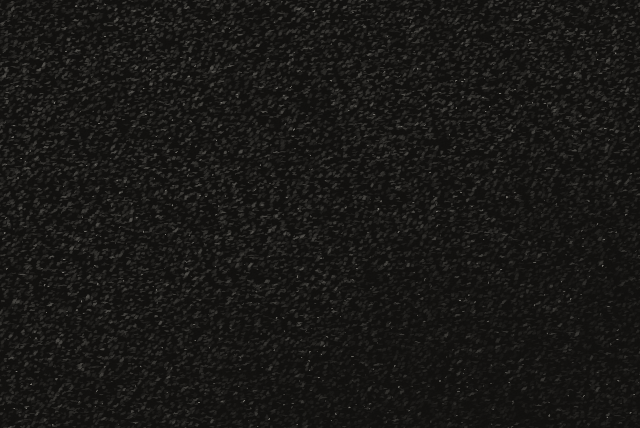
A Shadertoy shader for this texture:

```glsl
// Black pebbled surface lit at a grazing angle: small slanted flecks on near-black.
// Three layers of jittered cellular flecks (grain, glints, specks) are combined,
// and layered sines ruffle their outlines and vary the broad light.

const vec3 BASE_COLOR = vec3(0.069, 0.066, 0.060);
const vec3 FLECK_TINT = vec3(1.0, 0.985, 0.94);
const float SLANT = 0.44;

vec2 hash2(vec2 cell, float seed) {
    vec3 h = fract(vec3(cell.xyx + seed * 17.3) * vec3(0.1031, 0.1030, 0.0973));
    h += dot(h, h.yzx + 33.33);
    return fract((h.xx + h.yz) * h.zy);
}

vec2 rotate(vec2 p, float angle) {
    float c = cos(angle), s = sin(angle);
    return vec2(c * p.x + s * p.y, c * p.y - s * p.x);
}

// Small wobble that breaks up the smooth outlines
vec2 ruffle(vec2 p, float amount) {
    vec2 w = sin(p.yx * vec2(410.0, 530.0) + 2.0 * sin(p.xy * vec2(173.0, 211.0)));
    w += 0.6 * sin(p.yx * vec2(870.0, 790.0) + p.xy * 340.0);
    return p + amount * w;
}

// Brightest fleck covering p; radius is a share of the cell size
float flecks(vec2 p, vec2 cellSize, vec2 radius, float density,
             vec2 strength, float seed) {
    vec2 grid = p / cellSize;
    vec2 home = floor(grid);
    float light = 0.0;
    for (int y = -1; y <= 1; y++) {
        for (int x = -1; x <= 1; x++) {
            vec2 cell = home + vec2(x, y);
            vec2 center = hash2(cell, seed);
            vec2 shape = hash2(cell, seed + 1.0);
            vec2 look = hash2(cell, seed + 2.0);
            vec2 offset = (grid - cell - center) * cellSize;
            offset = rotate(offset, (shape.x - 0.5) * 1.1);
            vec2 size = cellSize * radius * mix(vec2(0.65), vec2(1.35), shape.yx);
            float edge = 1.0 - smoothstep(0.4, 1.25, length(offset / size));
            float level = mix(strength.x, strength.y, look.y * look.y);
            light = max(light, edge * level * step(look.x, density));
        }
    }
    return light;
}

// Broad light: strong at upper left, fading into the lower right corner
float broadLight(vec2 p, float aspect) {
    vec2 uv = p / vec2(aspect, 1.0);
    float fade = smoothstep(-0.55, 0.45, uv.y - 0.65 * uv.x);
    float drift = sin(p.x * 5.0 - p.y * 7.0 + 1.5 * sin(p.y * 4.0))
                + 0.6 * sin(p.x * 13.0 + p.y * 9.0 + 2.0);
    return mix(0.38, 1.05, fade) + 0.06 * drift;
}

void mainImage(out vec4 fragColor, in vec2 fragCoord) {
    vec2 p = fragCoord / iResolution.y;
    float light = broadLight(p, iResolution.x / iResolution.y);
    vec2 q = ruffle(rotate(p, SLANT), 0.0007);

    // Dense dim grain, scattered glints, and tiny pale specks
    float grain = flecks(q, vec2(0.0138, 0.0082), vec2(0.45, 0.38), 0.85,
                         vec2(0.045, 0.155), 1.0);
    float glints = flecks(q, vec2(0.0210, 0.0125), vec2(0.34, 0.25), 0.32,
                          vec2(0.09, 0.25), 5.0);
    float specks = flecks(q, vec2(0.0160, 0.0130), vec2(0.17, 0.14), 0.11,
                          vec2(0.12, 0.42), 9.0);

    // Fine mottling keeps the dark ground from being flat
    float mottle = 0.005 * sin(q.x * 390.0 + 2.0 * sin(q.y * 310.0))
                         * sin(q.y * 620.0 + 2.0 * sin(q.x * 270.0));

    float shine = max(max(grain * light, glints * mix(0.35, 1.0, light)), specks);
    vec3 color = BASE_COLOR + mottle + FLECK_TINT * shine;
    fragColor = vec4(color, 1.0);
}
```
